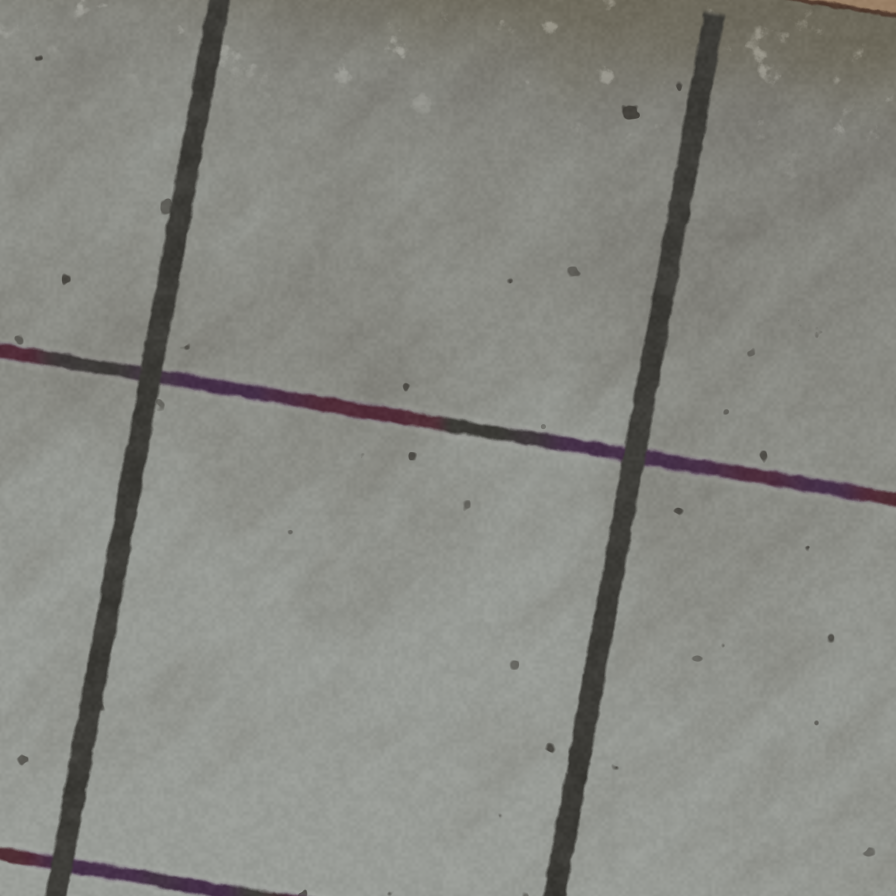
A WebGL 2 fragment shader for this texture:

```glsl
#version 300 es
precision highp float;
// Worn grey floor tiles in a tilted grid: wide dark joints run steeply,
// thin purple-tinged joints run across. A sheared lattice gives the joints;
// layered value noise gives mottling, grime, grain and scattered specks.
uniform vec2 u_resolution;
out vec4 outColor;

#define PITCH vec2(0.556, 0.562)   // joint spacing along x and y
#define OFFSET vec2(0.0625, 0.047) // where the first joints meet the axes
#define SHEAR vec2(0.182, 0.166)   // lean of steep and flat joints
#define STEEP_HALF 0.0120          // half widths of the joints
#define FLAT_HALF 0.0074
#define RAGGED 0.0026              // joint edge wobble
#define SPECK_CELLS 11.0
#define SPECK_CHANCE 0.30
#define GRAIN 0.055
#define TOP_EDGE 1.96              // row coordinate of the upper border

const vec3 TILE_DARK = vec3(0.475, 0.470, 0.445);
const vec3 TILE_MID = vec3(0.535, 0.538, 0.512);
const vec3 TILE_LIGHT = vec3(0.600, 0.613, 0.592);
const vec3 GRIME = vec3(0.405, 0.385, 0.320);
const vec3 JOINT = vec3(0.235, 0.232, 0.215);
const vec3 PURPLE = vec3(0.270, 0.185, 0.285);
const vec3 RED = vec3(0.330, 0.170, 0.205);
const vec3 BORDER = vec3(0.600, 0.500, 0.400);

float hash(vec2 p) {
  vec3 q = fract(vec3(p.xyx) * 0.1031);
  q += dot(q, q.yzx + 33.33);
  return fract((q.x + q.y) * q.z);
}

float noise(vec2 p) {
  vec2 i = floor(p), f = fract(p);
  f = f * f * (3.0 - 2.0 * f);
  return mix(mix(hash(i), hash(i + vec2(1, 0)), f.x),
             mix(hash(i + vec2(0, 1)), hash(i + vec2(1, 1)), f.x), f.y);
}

float fbm(vec2 p) {
  float sum = 0.0, amp = 0.5;
  for (int i = 0; i < 5; i++) {
    sum += amp * noise(p);
    p = mat2(1.6, 1.2, -1.2, 1.6) * p + 7.3;
    amp *= 0.5;
  }
  return sum;
}

// Soft coverage of a shape from its signed distance
float cover(float d, float soft) {
  return 1.0 - smoothstep(-soft, soft, d);
}

// Irregular dark dots, at most one per cell, a few of them large
float specks(vec2 p, float soft) {
  vec2 base = floor(p * SPECK_CELLS);
  float mask = 0.0;
  for (int y = -1; y <= 1; y++)
    for (int x = -1; x <= 1; x++) {
      vec2 cell = base + vec2(x, y) + 20.0;
      vec2 centre = cell - 20.0 + vec2(hash(cell + 3.1), hash(cell + 8.7));
      float size = mix(0.0018, 0.0045, hash(cell + 5.3));
      size += 0.006 * step(0.94, hash(cell + 2.9));
      float d = length(p - centre / SPECK_CELLS) - size;
      d += 0.007 * (noise(p * 170.0) - 0.5);
      float dot1 = cover(d, soft) * mix(0.35, 0.85, hash(cell + 6.1));
      mask = max(mask, dot1 * step(hash(cell), SPECK_CHANCE));
    }
  return mask;
}

void main() {
  vec2 p = gl_FragCoord.xy / u_resolution;
  float soft = max(0.0018, 1.0 / u_resolution.y);

  // Lattice coordinates and distances to the nearest joints
  vec2 grid = (p - OFFSET + vec2(-SHEAR.x, SHEAR.y) * p.yx) / PITCH;
  vec2 toJoint = (fract(grid + 0.5) - 0.5) * PITCH / sqrt(1.0 + SHEAR * SHEAR);
  float wobble = (fbm(p * 75.0) - 0.48) * 2.0 * RAGGED;
  float steep = abs(toJoint.x) - STEEP_HALF + wobble;
  float flatD = abs(toJoint.y) - FLAT_HALF + wobble;

  // Tile face: light falls off upward, with cloudy and diagonal mottling
  float cloud = fbm(p * 5.0 + 2.0) - 0.48;
  vec2 slant = vec2(p.x + p.y, (p.x - p.y) * 3.0);
  float streak = fbm(slant * 7.0 + 11.0) - 0.48;
  float light = 0.88 - 0.62 * p.y - 0.18 * p.x + 0.55 * cloud + 0.45 * streak;
  vec3 color = mix(TILE_MID, TILE_LIGHT, smoothstep(0.3, 0.85, light));
  color = mix(TILE_DARK, color, smoothstep(-0.05, 0.42, light));

  // Grime below the upper border, and pale scuffs
  float grime = smoothstep(1.66, 1.95, grid.y + 0.25 * cloud);
  color = mix(color, GRIME, 0.75 * grime);
  float scuff = smoothstep(0.66, 0.80, fbm(p * 34.0)) * smoothstep(1.5, 1.8, grid.y);
  color += 0.14 * scuff;
  color = mix(color, vec3(0.22, 0.21, 0.19), specks(p, soft));

  // Joints: pale and violet fringes beside the thin ones, then the fill
  color += 0.03 * cover(abs(flatD - 0.004) - 0.002, 0.004);
  float tint = noise(vec2(p.x * 17.0, grid.y * 3.0));
  color = mix(color, vec3(0.43, 0.33, 0.46), 0.5 * tint * cover(flatD - 0.002, 0.003));
  vec3 thin = mix(JOINT, PURPLE, smoothstep(0.15, 0.6, tint));
  thin = mix(thin, RED, 0.8 * smoothstep(0.62, 0.9, noise(vec2(p.x * 13.0 + 4.0, 2.0))));
  color = mix(color, thin, cover(flatD, soft * 1.3));
  float reach = 1.0 - smoothstep(1.895, 1.91, grid.y + 0.03 * cloud);
  vec3 wide = JOINT + 0.07 * (fbm(p * 40.0) - 0.48);
  color = mix(color, wide, cover(steep, soft * 1.3) * reach);

  // Upper border strip with a dark brown lip
  float edge = (TOP_EDGE - grid.y) * PITCH.y + wobble;
  color = mix(color, BORDER, cover(edge, soft));
  color = mix(color, vec3(0.28, 0.19, 0.15), 0.85 * cover(abs(edge) - 0.0025, soft));

  // Fine surface grain
  color += GRAIN * (0.6 * noise(p * 260.0) + 0.4 * noise(p * 110.0) - 0.5);
  outColor = vec4(color, 1.0);
}
```
